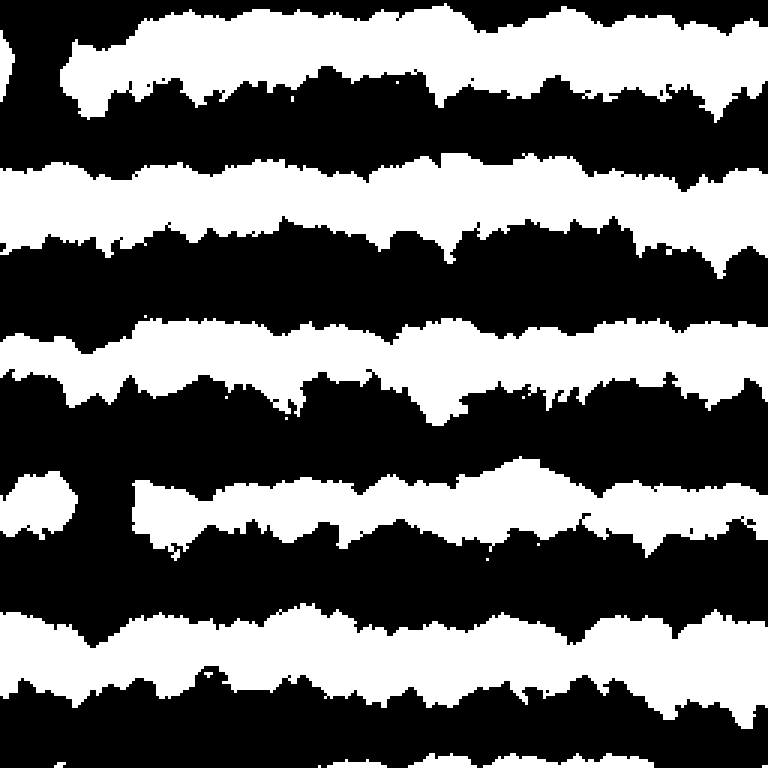
Reproduce this pattern procedurally as a three.js fragment shader.

```glsl
// Ragged white horizontal bands on black, with domed tops, dripping undersides and grit.
#define CELLS 256.0       // coarse grain cells across the canvas
#define PITCH 0.196       // distance between band centres
#define FIRST_BAND 0.147  // height of the lowest full band
#define HALF_WIDTH 0.043  // mean half thickness of a band
#define WIDTH_SWING 0.006 // thickness change from band to band
#define CREST 0.031       // height of the domes along the top
#define DRIP 0.036        // depth of the drips along the underside
#define BREAK_WIDTH 0.036 // half width of a break in a band
#define WARP 0.026        // sideways distortion of the edges
#define GRIT 0.020        // fine roughness of the edges
#define INK vec3(0.0)
#define PAPER vec3(1.0)

varying vec2 vUv;

float hash(vec2 p) {
  return fract(sin(dot(p, vec2(127.1, 311.7))) * 43758.5453);
}

float noise(vec2 p) {
  vec2 i = floor(p);
  vec2 f = fract(p);
  f = f * f * (3.0 - 2.0 * f);
  float low = mix(hash(i), hash(i + vec2(1.0, 0.0)), f.x);
  float high = mix(hash(i + vec2(0.0, 1.0)), hash(i + 1.0), f.x);
  return mix(low, high, f.y);
}

// Profile of overlapping round domes with sharp valleys, centred near zero.
float domes(float x, float seed) {
  float profile = -1.0;
  for (int k = -1; k <= 1; k++) {
    float id = floor(x) + float(k);
    float centre = id + 0.15 + 0.7 * hash(vec2(id, seed));
    float peak = 0.3 + 0.7 * hash(vec2(id, seed + 5.3));
    float d = x - centre;
    profile = max(profile, peak - 2.0 * d * d);
  }
  return profile - 0.55;
}

// Coarse domes carrying two finer layers.
float ragged(float x, float seed, float fine) {
  return domes(x, seed) + fine * domes(x * 2.4, seed + 1.0)
       + 0.5 * fine * domes(x * 5.7, seed + 2.0);
}

// 1 inside a white band, 0 in the black between.
float band(vec2 p) {
  float row = floor((p.y - FIRST_BAND) / PITCH + 0.5);
  float seed = row * 17.0 + 3.0;
  float y = p.y - FIRST_BAND - row * PITCH;
  float x = p.x + WARP * (noise(p * 26.0) - 0.5);

  // Slow drift and changes of thickness
  y -= 0.02 * (noise(vec2(x * 3.0, seed)) - 0.5);
  float halfWidth = HALF_WIDTH + WIDTH_SWING * cos(6.2832 * (row + 1.0) / 5.0);

  // Every third band is broken once
  float offset = (x - fract(0.13 + 0.307 * (row - 1.0))) / BREAK_WIDTH;
  float broken = step(abs(mod(row, 3.0) - 1.0), 0.5);
  halfWidth -= 0.1 * broken * exp(-offset * offset * offset * offset);

  // Domed crest above, arches and drips below
  float top = halfWidth + CREST * ragged(x * 8.0, seed, 0.42);
  float bottom = -halfWidth + DRIP * ragged(x * 8.5, seed + 4.0, 0.6);

  // Roughness, stronger on the underside
  float rough = GRIT * (0.6 * noise(p * 100.0) + 0.4 * noise(p * 48.0) - 0.5);
  float grain = 0.25 * GRIT * (hash(floor(p * CELLS)) - 0.5);
  float inside = min(top - y + 0.5 * rough, y - bottom + 1.6 * rough) + grain;
  return step(0.0, inside);
}

void main() {
  // Blend neighbouring grain cells only across their shared borders
  vec2 grid = vUv * CELLS;
  vec2 base = floor(grid - 0.5);
  vec2 ramp = 0.5 * fwidth(grid);
  vec2 blend = clamp((fract(grid - 0.5) - 0.5) / ramp + 0.5, 0.0, 1.0);
  float white = 0.0;
  for (int j = 0; j < 2; j++) {
    for (int i = 0; i < 2; i++) {
      vec2 corner = vec2(float(i), float(j));
      vec2 weight = mix(1.0 - blend, blend, corner);
      white += weight.x * weight.y * band((base + corner + 0.5) / CELLS);
    }
  }
  gl_FragColor = vec4(mix(INK, PAPER, white), 1.0);
}
```
